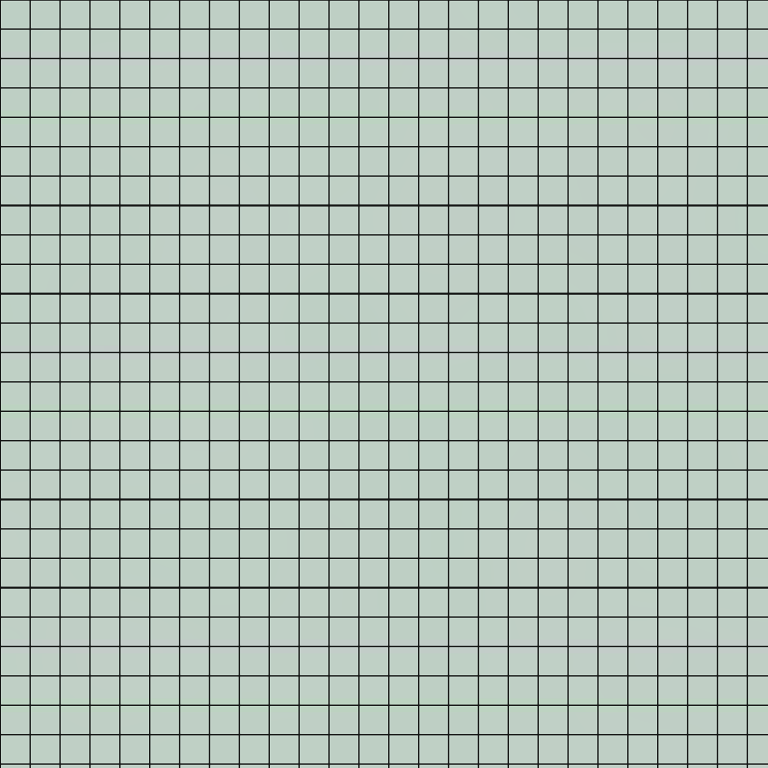
Give the GLSL for this pattern, as a Shadertoy shader.

```glsl
// Pale sage graph grid ruled with thin near-black lines, a few of them heavier.
// Each axis finds its nearest rule by rounding; coverage is box filtered,
// and a faint pale rim and slight hash-based drift soften the flat cells.

const vec3 PAPER = vec3(0.75, 0.813, 0.773);
const vec3 RIM = vec3(0.82, 0.89, 0.85);
const vec3 INK = vec3(0.07, 0.075, 0.07);
const vec2 PITCH = vec2(0.03891, 0.03828);   // about 25.7 by 26.1 cells
const vec2 OFFSET = vec2(0.0004, -0.0004);   // first rules, from the top left
const float THIN = 0.00185;
const float HEAVY = 0.0028;
const float RIM_WIDTH = 0.0013;
const float ROW_CYCLE = 10.0;

float hash(vec2 p) {
    return fract(sin(dot(p, vec2(127.1, 311.7))) * 43758.5453);
}

float valueNoise(vec2 p) {
    vec2 cell = floor(p);
    vec2 f = fract(p);
    f = f * f * (3.0 - 2.0 * f);
    float low = mix(hash(cell), hash(cell + vec2(1.0, 0.0)), f.x);
    float high = mix(hash(cell + vec2(0.0, 1.0)), hash(cell + vec2(1.0)), f.x);
    return mix(low, high, f.y);
}

// Share of a pixel covered by a band centred on zero
float bandCoverage(float dist, float width, float pixel) {
    float start = max(dist - 0.5 * pixel, -0.5 * width);
    float end = min(dist + 0.5 * pixel, 0.5 * width);
    return clamp((end - start) / pixel, 0.0, 1.0);
}

// 1 when the row index falls on the given step of the cycle
float onStep(float row, float target) {
    return 1.0 - step(0.5, abs(mod(row, ROW_CYCLE) - target));
}

// Slight green or mauve cast along certain rows
vec3 rowTint(float row) {
    return onStep(row, 4.0) * vec3(-0.012, 0.012, -0.018)
         + onStep(row, 2.0) * vec3(0.012, -0.012, 0.012);
}

vec3 paperColor(vec2 p, vec2 cell) {
    float drift = valueNoise(p * 7.0) - 0.5;
    float cellShift = hash(cell) - 0.5;
    return PAPER + vec3(0.010, -0.003, 0.006) * drift + 0.006 * cellShift;
}

void mainImage(out vec4 fragColor, in vec2 fragCoord) {
    float pixel = 1.0 / iResolution.y;
    vec2 p = fragCoord * pixel;
    p.y = 1.0 - p.y;

    // Nearest rule on each axis
    vec2 grid = (p - OFFSET) / PITCH;
    vec2 rule = floor(grid + 0.5);
    vec2 dist = (grid - rule) * PITCH;

    // Heavier horizontal rules recur twice in each cycle
    float heavy = max(onStep(rule.y, 0.0), onStep(rule.y, 7.0));
    vec2 width = vec2(THIN, mix(THIN, HEAVY, heavy));

    // Paper, pale rims, then ink
    vec3 color = paperColor(p, floor(grid));
    vec2 rimWidth = width + 2.0 * RIM_WIDTH;
    float rim = max(bandCoverage(dist.x, rimWidth.x, pixel),
                    bandCoverage(dist.y, rimWidth.y, pixel));
    color = mix(color, RIM, 0.75 * rim);
    color += rowTint(rule.y) * bandCoverage(dist.y, 4.0 * rimWidth.y, pixel);

    float inkX = bandCoverage(dist.x, width.x, pixel);
    float inkY = bandCoverage(dist.y, width.y, pixel);
    color = mix(color, INK, 1.0 - (1.0 - inkX) * (1.0 - inkY));

    fragColor = vec4(color, 1.0);
}
```
